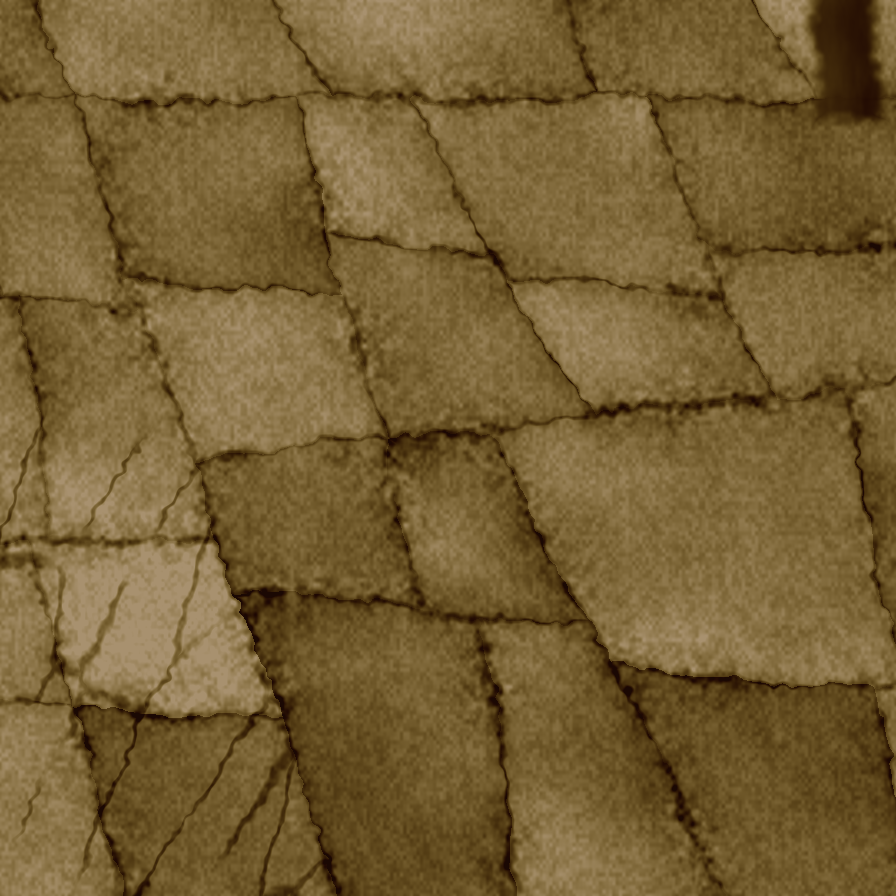
A WebGL 1 fragment shader for this texture:

```glsl
precision highp float;
// Weathered ochre stone paving: slanted slabs, dark ragged joints and hairline cracks.
uniform vec2 u_resolution;

const float SLANT = 0.34;                  // lean of the long joints
const vec2 MAIN_JOINTS = vec2(0.38, 0.89); // long slanted joint, long level joint

float hash(vec2 p) {
  return fract(sin(dot(p, vec2(127.1, 311.7))) * 43758.545);
}

float valueNoise(vec2 p) {
  vec2 cell = floor(p), f = fract(p);
  f = f * f * (3.0 - 2.0 * f);
  float low = mix(hash(cell), hash(cell + vec2(1.0, 0.0)), f.x);
  float high = mix(hash(cell + vec2(0.0, 1.0)), hash(cell + 1.0), f.x);
  return mix(low, high, f.y);
}

float layeredNoise(vec2 p) {
  float sum = 0.0, weight = 0.5;
  for (int i = 0; i < 4; i++) {
    sum += weight * valueNoise(p);
    p = p * 2.1 + 5.7;
    weight *= 0.5;
  }
  return sum / 0.9375;
}

// Gap between the two nearest cell points: zero on the cell borders.
float cellularGap(vec2 p) {
  float nearest = 9.0, second = 9.0;
  for (int y = -1; y <= 1; y++) {
    for (int x = -1; x <= 1; x++) {
      vec2 c = floor(p) + vec2(float(x), float(y));
      float d = length(c + vec2(hash(c), hash(c + 17.3)) - p);
      second = min(second, max(nearest, d));
      nearest = min(nearest, d);
    }
  }
  return second - nearest;
}

// Layered sines bend the joints, fine noise chips them.
vec2 wobble(vec2 p) {
  vec2 bend = 0.004 * sin(p.yx * 19.0 + vec2(1.0, 4.0)) + 0.002 * sin(p.yx * 53.0 + p * 21.0);
  vec2 chip = vec2(valueNoise(p * 95.0), valueNoise(p * 95.0 + 40.0)) - 0.5;
  return p + bend + 0.008 * chip;
}

// Splits the plane into slabs; returns distance to the joint and the slab id.
vec2 slabs(vec2 p) {
  vec2 q = vec2(p.x + SLANT * p.y, p.y);
  vec2 side = step(MAIN_JOINTS, q);
  vec2 lo = side * MAIN_JOINTS;
  vec2 hi = mix(MAIN_JOINTS, vec2(1.35, 1.0), side);
  vec2 gap = abs(q - MAIN_JOINTS);
  float joint = min(gap.x * 0.94, gap.y);
  float id = 1.0 + side.x + 2.0 * side.y;
  for (int i = 0; i < 4; i++) {
    vec2 size = hi - lo;
    if (max(size.x, size.y) > 0.34) {
      vec2 axis = size.x > size.y * 1.1 ? vec2(1.0, 0.0) : vec2(0.0, 1.0);
      vec2 cut = mix(lo, hi, 0.38 + 0.24 * hash(vec2(id, 2.0)));
      float tilt = 0.5 * (hash(vec2(id, 7.0)) - 0.5);
      float d = dot(q - cut, axis) + tilt * dot(q - 0.5 * (lo + hi), axis.yx);
      joint = min(joint, abs(d) * 0.94);
      float upper = step(0.0, d);
      lo = mix(lo, cut, axis * upper);
      hi = mix(hi, cut, axis * (1.0 - upper));
      id = id * 2.0 + 3.0 + upper;
    }
  }
  return vec2(joint, id);
}

// Thin branching cracks inside the shattered lower left part.
float hairlines(vec2 p) {
  vec2 q = vec2(p.x - 0.42 * p.y, p.y) * vec2(11.0, 3.6);
  float line = 1.0 - smoothstep(0.015, 0.075, cellularGap(q + 3.0));
  float zone = (1.0 - smoothstep(0.36, 0.40, p.x + SLANT * p.y))
             * (1.0 - smoothstep(0.48, 0.58, p.y));
  return line * zone * smoothstep(0.2, 0.45, valueNoise(p * 13.0));
}

float darkPost(vec2 p) {
  vec2 d = abs(p - vec2(0.945, 0.95)) - vec2(0.035, 0.085);
  return 1.0 - smoothstep(-0.012, 0.012, max(d.x, d.y));
}

// Maps tone to the ochre ramp: blue fades out in the shade.
vec3 ochre(float tone) {
  float warm = max(tone - 0.1, 0.0);
  return vec3(tone, max(tone - 0.09, 0.03), 0.01 + 1.36 * warm * warm);
}

void main() {
  vec2 uv = gl_FragCoord.xy / u_resolution;
  vec2 p = wobble(uv);
  vec2 slab = slabs(p);
  // Slab tone, broad stains and fine grain
  float tone = mix(0.425, 0.61, hash(vec2(slab.y, 11.0)));
  tone += 0.34 * (layeredNoise(vec2(uv.x + 0.3 * uv.y, uv.y) * 5.0 + slab.y) - 0.5);
  tone += 0.11 * (valueNoise(uv * vec2(270.0, 210.0)) - 0.5);
  tone += 0.05 * (valueNoise(uv * vec2(130.0, 90.0) + 9.0) - 0.5);
  // Grimy joints of uneven width, speckled with dark pits and pale chips
  float wear = smoothstep(0.25, 0.75, layeredNoise(uv * 13.0 + 30.0));
  float width = mix(0.001, 0.0065, wear);
  float grime = exp(-slab.x / mix(0.008, 0.03, wear));
  float core = 1.0 - smoothstep(width * 0.3, width + 0.002, slab.x);
  float speckle = valueNoise(uv * 150.0 + 3.0) + 0.6 * valueNoise(uv * 80.0) - 0.8;
  tone -= 0.11 * grime + core * mix(0.04, 0.2, valueNoise(uv * 30.0));
  tone += 0.32 * speckle * grime * mix(0.25, 1.0, wear);
  // Hairline cracks and the shadowy post in the corner
  tone -= 0.2 * hairlines(p);
  float postTone = 0.06 + 0.2 * layeredNoise(uv * vec2(28.0, 8.0));
  tone = mix(tone, postTone, 0.95 * darkPost(p));
  gl_FragColor = vec4(ochre(clamp(tone, 0.1, 0.66)), 1.0);
}
```
